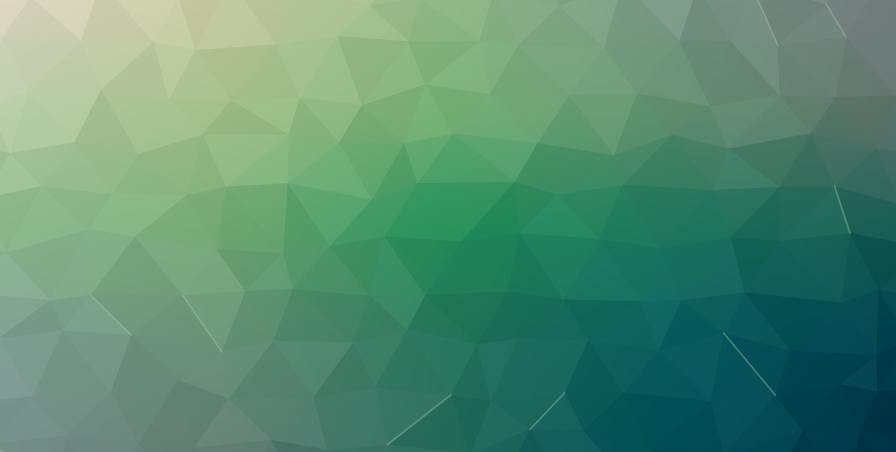
Give the GLSL for this background, as a WebGL 2 fragment shader.

```glsl
#version 300 es
precision highp float;
// Low-poly background: a jittered triangular lattice whose facets sample
// a smooth mesh gradient from cream through green to deep teal.
// Each facet has its own slight shade; a few edges carry pale hairlines.

uniform vec2 u_resolution;
out vec4 fragColor;

const vec2 CELL = vec2(0.145, 0.11);      // lattice pitch, canvas heights
const vec2 LATTICE_SHIFT = vec2(0.02, 0.023);
const float JITTER = 0.56;
const float FACET_SHADE = 0.05;
const float HAIRLINE_SHARE = 0.035;
const vec3 HAIRLINE_COLOR = vec3(0.66, 0.78, 0.66);

float hash(vec2 p) {
    return fract(sin(dot(p, vec2(127.1, 311.7))) * 43758.5453);
}

// Five evenly spaced colours blended along t
vec3 ramp(float t, vec3 a, vec3 b, vec3 c, vec3 d, vec3 e) {
    vec4 s = clamp(t * 4.0 - vec4(0.0, 1.0, 2.0, 3.0), 0.0, 1.0);
    return mix(mix(mix(mix(a, b, s.x), c, s.y), d, s.z), e, s.w);
}

// Mesh gradient: horizontal ramps blended from top to bottom
vec3 gradient(vec2 uv) {
    vec3 top = ramp(uv.x, vec3(0.88, 0.85, 0.78), vec3(0.78, 0.79, 0.63),
        vec3(0.57, 0.72, 0.53), vec3(0.48, 0.59, 0.53), vec3(0.45, 0.48, 0.49));
    vec3 upper = ramp(uv.x, vec3(0.71, 0.79, 0.65), vec3(0.64, 0.75, 0.54),
        vec3(0.45, 0.68, 0.45), vec3(0.39, 0.57, 0.45), vec3(0.37, 0.45, 0.42));
    vec3 middle = ramp(uv.x, vec3(0.55, 0.72, 0.55), vec3(0.46, 0.67, 0.46),
        vec3(0.14, 0.57, 0.36), vec3(0.11, 0.46, 0.36), vec3(0.09, 0.36, 0.32));
    vec3 lower = ramp(uv.x, vec3(0.49, 0.61, 0.57), vec3(0.41, 0.57, 0.47),
        vec3(0.15, 0.46, 0.36), vec3(0.03, 0.36, 0.37), vec3(0.00, 0.25, 0.31));
    vec3 bottom = ramp(uv.x, vec3(0.46, 0.56, 0.54), vec3(0.38, 0.49, 0.45),
        vec3(0.14, 0.41, 0.35), vec3(0.00, 0.31, 0.35), vec3(0.00, 0.20, 0.28));
    return ramp(1.0 - uv.y, top, upper, middle, lower, bottom);
}

// Jittered vertex of the sheared lattice
vec2 latticeVertex(vec2 id) {
    vec2 offset = vec2(hash(id), hash(id + 47.3)) - 0.5;
    vec2 grid = vec2(id.x + 0.5 * id.y, id.y);
    return (grid + JITTER * offset) * CELL + LATTICE_SHIFT;
}

// Signed distance to the line a-b, positive on its left
float sideDistance(vec2 p, vec2 a, vec2 b) {
    vec2 along = normalize(b - a);
    return dot(p - a, vec2(-along.y, along.x));
}

float segmentDistance(vec2 p, vec2 a, vec2 b) {
    vec2 ab = b - a;
    return length(p - a - ab * clamp(dot(p - a, ab) / dot(ab, ab), 0.0, 1.0));
}

// Facet colour in rgb, soft coverage in alpha
vec4 facet(vec2 p, vec2 a, vec2 b, vec2 c, float seed, float aspect, float pixel) {
    float inside = min(sideDistance(p, a, b),
        min(sideDistance(p, b, c), sideDistance(p, c, a)));
    float coverage = clamp(0.5 + inside / pixel, 0.0, 1.0);
    vec2 sampleAt = mix((a + b + c) / 3.0, p, 0.35);
    vec3 color = gradient(sampleAt / vec2(aspect, 1.0));
    color += FACET_SHADE * (seed - 0.5);
    return vec4(color, 1.0) * coverage;
}

float hairline(vec2 p, vec2 a, vec2 b, float seed, float pixel) {
    float line = 1.0 - smoothstep(0.0, 0.0015 + pixel, segmentDistance(p, a, b));
    return line * step(seed, HAIRLINE_SHARE);
}

void main() {
    float pixel = 1.0 / u_resolution.y;
    float aspect = u_resolution.x * pixel;
    vec2 p = gl_FragCoord.xy * pixel;

    vec2 grid = (p - LATTICE_SHIFT) / CELL;
    vec2 base = floor(vec2(grid.x - 0.5 * grid.y, grid.y));
    vec4 total = vec4(0.0);
    float crack = 0.0;

    // Two facets per lattice cell, gathered from the neighbourhood
    for (int j = -1; j <= 1; j++) {
        for (int i = -1; i <= 1; i++) {
            vec2 id = base + vec2(i, j);
            vec2 a = latticeVertex(id);
            vec2 b = latticeVertex(id + vec2(1.0, 0.0));
            vec2 c = latticeVertex(id + vec2(0.0, 1.0));
            vec2 d = latticeVertex(id + vec2(1.0, 1.0));
            total += facet(p, a, b, c, hash(id + 11.7), aspect, pixel);
            total += facet(p, b, d, c, hash(id + 23.9), aspect, pixel);
            crack = max(crack, hairline(p, b, c, hash(id + 5.1), pixel));
            crack = max(crack, hairline(p, a, c, hash(id + 71.3), pixel));
        }
    }

    vec3 color = total.rgb / max(total.a, 0.001);
    color = mix(color, HAIRLINE_COLOR, 0.4 * crack);
    fragColor = vec4(clamp(color, 0.0, 1.0), 1.0);
}
```
